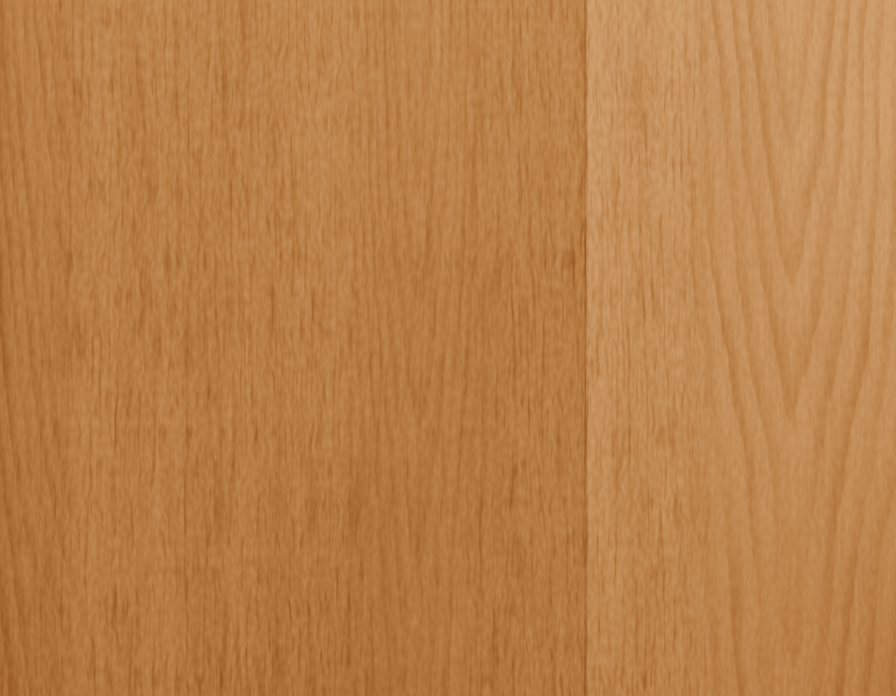
A WebGL 1 fragment shader for this texture:

```glsl
precision highp float;
// Two joined boards of warm oak veneer with upright grain, lit from the upper right.
// Ridged, stretched gradient noise draws thin broken grain lines and pores; bent
// distance fields draw the nested V-shaped growth rings. A tone picks the colour.
uniform vec2 u_resolution;

const vec3 DARK_WOOD = vec3(0.64, 0.40, 0.18);
const vec3 MID_WOOD = vec3(0.72, 0.49, 0.27);
const vec3 LIGHT_WOOD = vec3(0.78, 0.58, 0.38);

// Lengths are in canvas heights.
const float SEAM_X = 0.842;
const float SEAM_WIDTH = 0.0022;
const float LEFT_TONE = 0.42;
const float RIGHT_TONE = 0.70;
const float BAND_DEPTH = 0.15;
const float LINE_DEPTH = 0.27;
const float FIBRE_DEPTH = 0.32;
const float PORE_DEPTH = 0.26;
const float RING_DEPTH = 0.36;

// Ring figures: centre, half width, ring spacing, slope of the arms.
const vec4 EDGE_FIGURE = vec4(0.135, 0.19, 0.031, 0.23);
const vec4 MIDDLE_FIGURE = vec4(0.602, 0.10, 0.023, 0.10);
const vec4 RIGHT_FIGURE = vec4(1.137, 0.21, 0.040, 0.16);

vec2 gradient(vec2 cell) {
  vec3 h = fract(vec3(cell.xyx) * vec3(0.1031, 0.1030, 0.0973));
  h += dot(h, h.yzx + 33.33);
  float angle = 6.28318 * fract((h.x + h.y) * h.z);
  return vec2(cos(angle), sin(angle));
}

float noise(vec2 p) {
  vec2 i = floor(p);
  vec2 f = p - i;
  vec2 u = f * f * f * (f * (f * 6.0 - 15.0) + 10.0);
  vec2 e = vec2(1.0, 0.0);
  float low = mix(dot(gradient(i), f), dot(gradient(i + e), f - e), u.x);
  float high = mix(dot(gradient(i + e.yx), f - e.yx),
                   dot(gradient(i + 1.0), f - 1.0), u.x);
  return mix(low, high, u.y);
}

// Darkness of the late wood in one set of nested, downward-pointing Vs.
float rings(vec2 p, vec4 figure, float seed) {
  float dx = p.x - figure.x;
  float bend = exp(-dx * dx / (figure.y * figure.y));
  float radius = sqrt(dx * dx + 0.00008) - figure.w * p.y * bend;
  radius += 0.25 * figure.z * noise(vec2(p.x * 28.0, p.y * 7.0) + seed);
  radius += 0.10 * figure.z * noise(p * vec2(90.0, 30.0) + seed);
  float phase = radius / figure.z + 0.8 * noise(p * vec2(5.0, 2.0) + seed);
  float w = fract(phase);
  float line = smoothstep(0.30, 0.85, w) * (1.0 - smoothstep(0.87, 1.0, w));
  float strength = 0.65 + 0.9 * noise(vec2(phase * 0.7, p.y * 2.5) + seed);
  return line * max(strength, 0.1);
}

void main() {
  vec2 p = gl_FragCoord.xy / u_resolution.y;
  vec2 uv = gl_FragCoord.xy / u_resolution;
  float pixel = 1.0 / u_resolution.y;
  float rightBoard = smoothstep(-pixel, pixel, p.x - SEAM_X);
  float seed = 17.0 * step(SEAM_X, p.x);

  // Broad light and shade of the two boards.
  float tone = mix(LEFT_TONE, RIGHT_TONE, rightBoard);
  tone += mix(0.34, 0.50, rightBoard) * (uv.y - 0.5);
  tone += 0.10 * rightBoard * smoothstep(0.7, 0.85, uv.x);
  tone -= 0.26 * exp(-uv.x * 18.0);
  tone -= 0.20 * smoothstep(0.85, 1.05, uv.x) * (1.0 - smoothstep(0.0, 0.6, uv.y));
  tone += 0.08 * rightBoard * exp(-(p.x - SEAM_X) * 25.0);
  tone += 0.14 * noise(p * vec2(3.0, 1.6) + seed);

  // Upright grain, gently wavering.
  vec2 g = p;
  g.x += 0.010 * noise(p * vec2(5.0, 1.7) + seed);
  g.x += 0.0022 * noise(p * vec2(36.0, 24.0) + seed);
  tone += BAND_DEPTH * noise(g * vec2(19.0, 0.7) + seed);

  // Growth rings, each figure fading into the straight grain.
  float edgeFade = 1.0 - smoothstep(0.04, 0.15, p.x);
  float middleFade = 1.0 - smoothstep(0.05, 0.13, abs(p.x - MIDDLE_FIGURE.x));
  float rightFade = smoothstep(0.96, 1.04, p.x);
  float ring = edgeFade * rings(p, EDGE_FIGURE, 3.0)
             + 0.75 * middleFade * rings(p, MIDDLE_FIGURE, 9.0)
             + rightFade * rings(p, RIGHT_FIGURE, 21.0);
  tone += RING_DEPTH * (0.24 * (edgeFade + middleFade + rightFade) - ring);

  // Long thin lines on the noise ridges, broken along their length.
  float plain = 1.0 - max(max(0.5 * edgeFade, 0.45 * middleFade), 0.75 * rightFade);
  float ridge = abs(noise(g * vec2(64.0, 1.8) + seed + 29.0));
  float line = 1.0 - smoothstep(0.01, 0.13, ridge);
  line *= smoothstep(-0.35, 0.25, noise(g * vec2(70.0, 13.0) + seed + 57.0));
  tone -= plain * LINE_DEPTH * (line - 0.22);

  // Short narrow pores and the fine fibre between them.
  float pore = smoothstep(0.12, 0.42, noise(g * vec2(175.0, 20.0) + seed + 41.0));
  float fibre = noise(g * vec2(190.0, 70.0) + seed + 73.0)
              + 0.6 * noise(g * vec2(120.0, 9.0) + seed + 91.0);
  tone -= plain * PORE_DEPTH * (pore - 0.16);
  tone += FIBRE_DEPTH * fibre * mix(0.55, 1.0, plain);

  // Thin broken joint between the boards.
  float seam = 1.0 - smoothstep(0.3 * SEAM_WIDTH, SEAM_WIDTH + pixel, abs(p.x - SEAM_X));
  tone -= seam * (0.40 + 0.5 * noise(vec2(4.0, p.y * 12.0)));

  // Slopes continue past both ends of the ramp for deep pores and highlights.
  vec3 color = tone < 0.5
    ? mix(DARK_WOOD, MID_WOOD, 2.0 * max(tone, -0.3))
    : mix(MID_WOOD, LIGHT_WOOD, 2.0 * min(tone, 1.2) - 1.0);
  gl_FragColor = vec4(color, 1.0);
}
```
